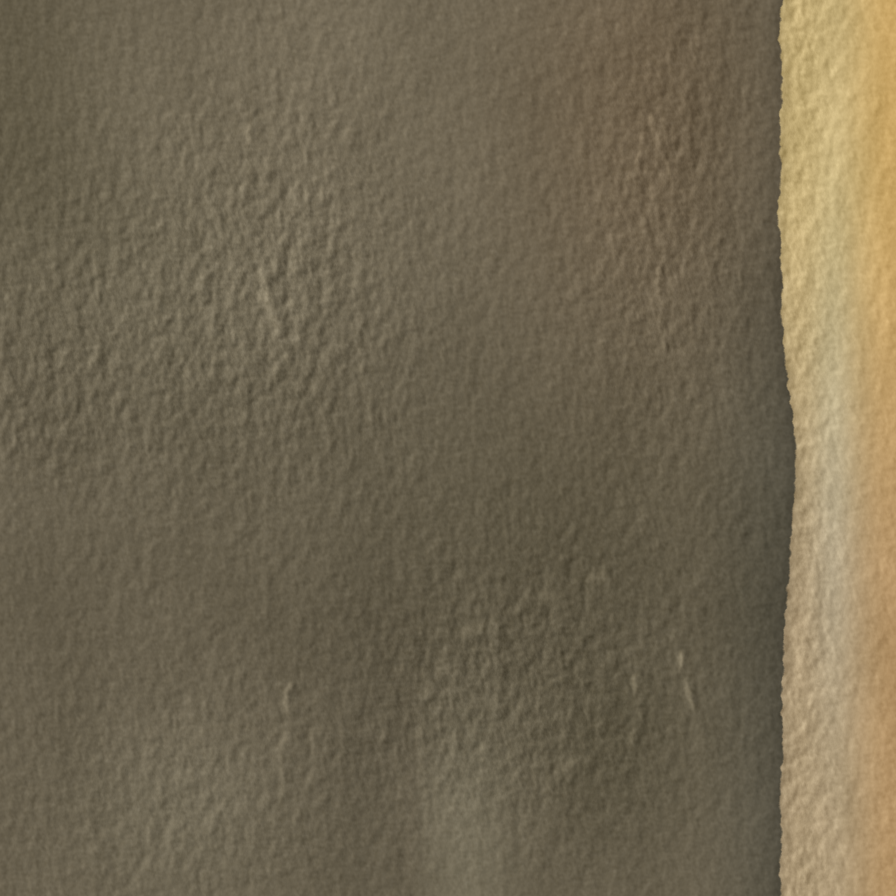
Write a three.js fragment shader that draws this texture.

```glsl
// Weathered olive-brown plaster wall with a pale, rough-edged strip on the right.
varying vec2 vUv;

vec2 hashGradient(vec2 cell) {
  vec2 h = vec2(dot(cell, vec2(127.1, 311.7)), dot(cell, vec2(269.5, 183.3)));
  return fract(sin(h) * 43758.5) * 2.0 - 1.0;
}

float gradientNoise(vec2 p) {
  vec2 i = floor(p), f = fract(p);
  vec2 u = f * f * f * (f * (f * 6.0 - 15.0) + 10.0);
  vec2 e = vec2(1.0, 0.0);
  float low = mix(dot(hashGradient(i), f), dot(hashGradient(i + e), f - e), u.x);
  float high = mix(dot(hashGradient(i + e.yx), f - e.yx), dot(hashGradient(i + 1.0), f - 1.0), u.x);
  return mix(low, high, u.y);
}

float fbm(vec2 p) {
  float sum = 0.0, amplitude = 0.6;
  for (int i = 0; i < 4; i++) {
    sum += amplitude * gradientNoise(p);
    p = mat2(1.6, 1.2, -1.2, 1.6) * p + 7.3;
    amplitude *= 0.5;
  }
  return sum;
}

float blob(vec2 p, vec2 centre, vec2 radius) {
  vec2 d = (p - centre) / radius;
  return exp(-dot(d, d));
}

// Broken ridge along a segment: lit on its left flank, shaded on its right
float ridge(vec2 p, vec2 a, vec2 b, float width) {
  p += 0.012 * vec2(fbm(p * 30.0), fbm(p * 30.0 + 19.0));
  vec2 along = b - a;
  float t = clamp(dot(p - a, along) / dot(along, along), 0.0, 1.0);
  vec2 d = p - a - along * t;
  float lit = exp(-dot(d, d) / (width * width));
  d.x -= 1.8 * width;
  float shade = exp(-dot(d, d) / (width * width));
  float breaks = smoothstep(-0.25, 0.3, gradientNoise(p * vec2(60.0, 38.0)));
  return (lit - 0.6 * shade) * breaks * (1.0 - 0.5 * t);
}

float plasterHeight(vec2 p) {
  return fbm(p * vec2(85.0, 60.0)) + 0.8 * fbm(p * vec2(42.0, 19.0) + 31.0);
}

vec3 wallColour(vec2 p, float relief, float grain) {
  // Broad stains and light
  vec3 c = vec3(0.405, 0.372, 0.302);
  c += vec3(0.045, 0.040, 0.034) * blob(p, vec2(0.36, 0.93), vec2(0.26, 0.25));
  c += vec3(0.020, 0.022, 0.018) * blob(p, vec2(0.2, 0.68), vec2(0.2, 0.2));
  c += vec3(0.025, 0.002, -0.010) * blob(p, vec2(0.72, 0.88), vec2(0.15, 0.3));
  c -= vec3(0.040, 0.036, 0.036) * blob(p, vec2(0.62, 0.42), vec2(0.28, 0.16));
  c -= vec3(0.045, 0.040, 0.040) * blob(p, vec2(0.68, 0.17), vec2(0.13, 0.13));
  c -= vec3(0.035, 0.032, 0.028) * blob(p, vec2(0.41, 0.13), vec2(0.06, 0.22));
  c -= vec3(0.030, 0.027, 0.030) * blob(p, vec2(0.0, 0.88), vec2(0.13, 0.2));
  c -= vec3(0.050, 0.038, 0.025) * smoothstep(0.76, 0.88, p.x) * smoothstep(0.9, 0.45, p.y);
  float paleWash = blob(p, vec2(0.52, 0.06), vec2(0.055, 0.17)) * smoothstep(0.455, 0.475, p.x);
  paleWash += 0.7 * blob(p, vec2(0.2, 0.09), vec2(0.12, 0.1));
  c += vec3(0.050, 0.053, 0.047) * paleWash;
  c += vec3(0.055, 0.052, 0.048) * fbm(p * vec2(7.0, 5.0) + 4.0);

  // Coarse patches
  float rough = 0.3 + 0.7 * blob(p, vec2(0.3, 0.68), vec2(0.17, 0.22));
  rough += 0.5 * blob(p, vec2(0.05, 0.6), vec2(0.12, 0.15));
  rough += 0.5 * blob(p, vec2(0.74, 0.75), vec2(0.1, 0.25));
  rough += 0.55 * blob(p, vec2(0.58, 0.23), vec2(0.16, 0.15));
  rough += 0.35 * blob(p, vec2(0.22, 0.12), vec2(0.18, 0.14));
  c += vec3(0.17, 0.16, 0.14) * relief * rough + 0.035 * grain;

  // Raised trowel marks
  float marks = ridge(p, vec2(0.282, 0.875), vec2(0.272, 0.80), 0.0035);
  marks += ridge(p, vec2(0.292, 0.685), vec2(0.315, 0.60), 0.006);
  marks += ridge(p, vec2(0.725, 0.87), vec2(0.752, 0.785), 0.0035);
  marks += 0.7 * ridge(p, vec2(0.715, 0.86), vec2(0.712, 0.77), 0.003);
  marks += 0.6 * ridge(p, vec2(0.735, 0.70), vec2(0.738, 0.60), 0.003);
  marks += 0.7 * ridge(p, vec2(0.556, 0.625), vec2(0.562, 0.59), 0.004);
  marks += ridge(p, vec2(0.757, 0.275), vec2(0.787, 0.155), 0.004);
  marks += 0.8 * ridge(p, vec2(0.712, 0.245), vec2(0.703, 0.17), 0.005);
  marks += 0.7 * ridge(p, vec2(0.322, 0.235), vec2(0.314, 0.13), 0.004);
  marks += 0.7 * ridge(p, vec2(0.65, 0.16), vec2(0.605, 0.115), 0.006);
  marks += 0.6 * ridge(p, vec2(0.67, 0.36), vec2(0.54, 0.31), 0.007);
  marks += 0.6 * ridge(p, vec2(0.54, 0.31), vec2(0.47, 0.23), 0.008);
  return c + vec3(0.15, 0.14, 0.12) * marks;
}

vec3 stripColour(vec2 p, float relief, float grain) {
  vec3 c = mix(vec3(0.67, 0.59, 0.46), vec3(0.77, 0.68, 0.47), smoothstep(0.3, 0.85, p.y));
  c += vec3(0.025, -0.025, -0.065) * smoothstep(0.93, 1.0, p.x);
  c += vec3(0.03, 0.055, 0.075) * blob(p, vec2(0.93, 0.5), vec2(0.025, 0.3));
  c += vec3(0.10, 0.09, 0.08) * fbm(p * vec2(22.0, 7.0));
  float rough = 0.5 + 0.5 * smoothstep(0.97, 0.89, p.x);
  return c + vec3(0.15, 0.145, 0.13) * relief * rough + 0.035 * grain;
}

void main() {
  vec2 p = vUv;
  float relief = 1.5 * (plasterHeight(p) - plasterHeight(p + vec2(0.004, -0.003)));
  float grain = gradientNoise(p * 230.0) + 0.7 * gradientNoise(p * 120.0 + 53.0);

  // Ragged boundary, bulging right below the middle
  float edge = 0.871 + 0.016 * blob(p, vec2(0.0, 0.47), vec2(9.0, 0.13));
  edge += 0.006 * gradientNoise(vec2(p.y * 17.0, 3.5)) + 0.007 * fbm(p * vec2(35.0, 75.0));
  float d = p.x - edge;

  vec3 wall = wallColour(p, relief, grain) * (1.0 - 0.16 * exp(-abs(d) * 90.0));
  vec3 strip = stripColour(p, relief, grain) * (1.0 - 0.12 * exp(-abs(d) * 130.0));
  gl_FragColor = vec4(mix(wall, strip, smoothstep(-0.0015, 0.0015, d)), 1.0);
}
```
